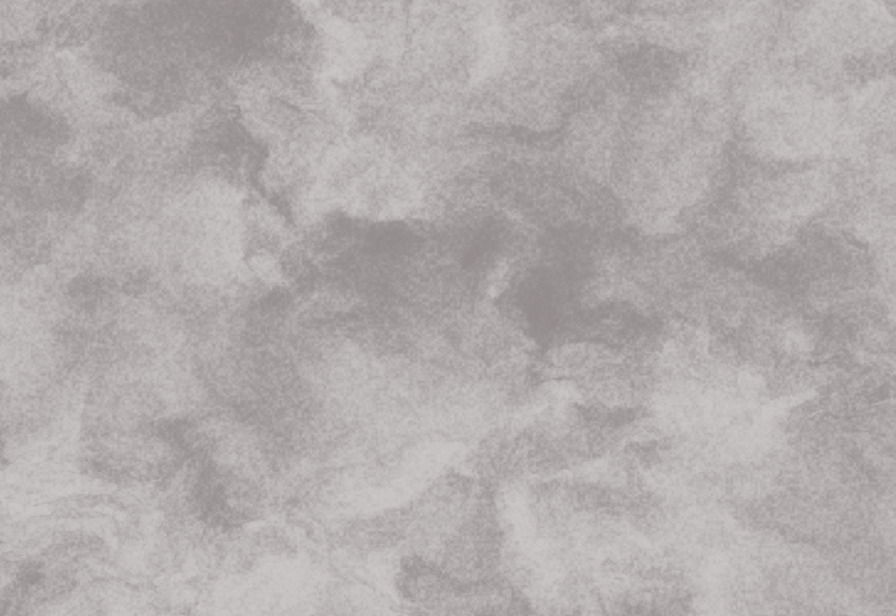
Write a Shadertoy shader that draws this texture.

```glsl
float hash(vec2 cell) {
    uvec2 q = uvec2(ivec2(cell)) * uvec2(1597334673u, 3812015801u);
    uint h = (q.x ^ q.y) * 1597334673u;
    h = (h ^ (h >> 15)) * 2246822519u;
    h ^= h >> 13;
    return float(h >> 8) / 16777216.0;
}

float noise(vec2 p) {
    vec2 cell = floor(p);
    vec2 f = fract(p);
    f = f * f * f * (f * (f * 6.0 - 15.0) + 10.0);
    float low = mix(hash(cell), hash(cell + vec2(1, 0)), f.x);
    float high = mix(hash(cell + vec2(0, 1)), hash(cell + vec2(1, 1)), f.x);
    return mix(low, high, f.y);
}

// Turning each octave hides the lattice directions
vec2 nextOctave(vec2 p) {
    return mat2(1.6, 1.2, -1.2, 1.6) * p + 17.3;
}

float fbm(vec2 p, float gain) {
    float sum = 0.0, total = 0.0, weight = 1.0;
    for (int i = 0; i < 6; i++) {
        sum += weight * noise(p);
        total += weight;
        weight *= gain;
        p = nextOctave(p);
    }
    return sum / total;
}

// Thin bright creases along the mid level of the noise
float wisps(vec2 p) {
    float sum = 0.0, weight = 0.5;
    for (int i = 0; i < 4; i++) {
        float crease = 1.0 - abs(2.0 * noise(p) - 1.0);
        sum += weight * crease * crease;
        weight *= 0.6;
        p = nextOctave(p);
    }
    return sum;
}

void mainImage(out vec4 fragColor, in vec2 fragCoord) {
    vec2 uv = fragCoord / iResolution.y;
    vec2 p = uv * vec2(0.82, 1.0);

    // Curl the clouds with a coarse and a fine displacement
    vec2 coarse = vec2(fbm(p * 5.0 + 3.1, 0.5), fbm(p * 5.0 + 41.7, 0.5)) - 0.5;
    vec2 curled = p + 0.22 * coarse;
    vec2 fine = vec2(fbm(curled * 15.0 + 8.4, 0.55), fbm(curled * 15.0 + 63.2, 0.55)) - 0.5;
    curled += 0.09 * fine;

    // Broad patches, mottling and wisps
    float patches = fbm(curled * 4.4 + 5.7, 0.5) - 0.5;
    float mottle = fbm(curled * 13.0 + 29.0, 0.62) - 0.5;
    float streaks = wisps(curled * 14.0 + 71.0) - 0.56;
    float busy = smoothstep(0.3, 0.7, noise(p * 5.0 + 90.0));
    float tone = 0.687 + 0.28 * patches + mix(0.14, 0.27, busy) * mottle;
    tone += mix(0.02, 0.07, busy) * streaks;

    // Paper grain
    tone += 0.05 * (noise(uv * 150.0) - 0.5) + 0.05 * (noise(uv * 250.0 + 7.0) - 0.5);

    // Soft limits keep the greys in a narrow warm range
    tone = 0.687 + 0.115 * tanh((tone - 0.687) / 0.1);
    vec3 shade = vec3(0.61, 0.582, 0.583);
    vec3 light = vec3(0.75, 0.731, 0.73);
    fragColor = vec4(mix(shade, light, (tone - 0.61) / 0.14), 1.0);
}
```
